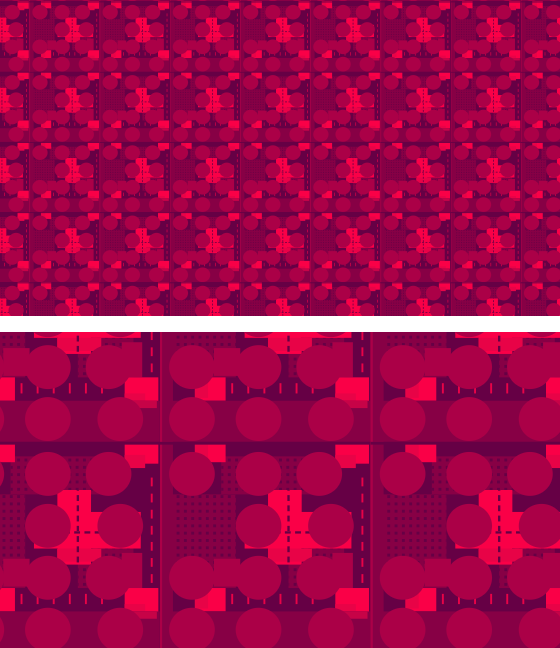
Top, the full canvas; bottom, a detail of the centre.
A WebGL 1 fragment shader for this pattern:

```glsl
precision highp float;

uniform vec2 u_resolution;

// Layout: one square tile measures TILE units, the canvas height VIEW units
const float TILE = 144.0;
const float VIEW = 648.0;
const vec2 TILE_OFFSET = vec2(60.0, 3.0);
const vec2 DISC_RADIUS = vec2(15.6, 15.0);
const float DISC_SHIFT = 4.0;
const float DOT_PITCH = 5.0;
const float TICK_PITCH = 11.0;
const float DASH_PITCH = 7.0;

// Inks
const vec3 PLUM = vec3(0.40, 0.0, 0.27);
const vec3 MAROON = vec3(0.53, 0.0, 0.27);
const vec3 CRIMSON = vec3(0.67, 0.0, 0.28);
const vec3 ROSE = vec3(0.78, 0.01, 0.28);
const vec3 SCARLET = vec3(0.91, 0.01, 0.28);
const vec3 RED = vec3(0.98, 0.0, 0.28);

float pixel; // pixel width in tile units

// Area of the pixel covered by an axis-aligned box
float box(vec2 p, vec2 lo, vec2 hi) {
  vec2 span = min(hi, p + 0.5 * pixel) - max(lo, p - 0.5 * pixel);
  vec2 cover = clamp(span / pixel, 0.0, 1.0);
  return cover.x * cover.y;
}

// Small boxes centred in repeating cells
float boxGrid(vec2 p, vec2 pitch, vec2 size) {
  return box(mod(p, pitch) - 0.5 * pitch, -0.5 * size, 0.5 * size);
}

float disc(vec2 p, vec2 center) {
  float dist = (length((p - center) / DISC_RADIUS) - 1.0) * DISC_RADIUS.y;
  return clamp(0.5 - dist / pixel, 0.0, 1.0);
}

// Staggered field of discs with one gap at the left
float discs(vec2 p) {
  float cover = 0.0;
  for (int row = 0; row < 4; row++) {
    float r = float(row);
    float stagger = mod(r, 2.0) * 2.0 - 1.0;
    for (int col = 0; col < 3; col++) {
      if (row == 1 && col == 0) continue;
      float c = float(col);
      float shift = col == 2 ? stagger * DISC_SHIFT : 0.0;
      vec2 center = vec2(22.0 + 45.5 * c + shift, 22.0 + 35.5 * r);
      cover = max(cover, disc(p, center));
    }
  }
  return cover;
}

void paint(inout vec3 color, vec3 ink, float cover) {
  color = mix(color, ink, cover);
}

vec3 tile(vec2 p) {
  vec3 color = PLUM;

  // Dotted panels
  float panels = box(p, vec2(6.0, 36.0), vec2(52.0, 100.0));
  panels = max(panels, box(p, vec2(42.0, 10.0), vec2(112.0, 36.0)));
  panels = max(panels, box(p, vec2(88.0, 72.0), vec2(126.0, 100.0)));
  paint(color, MAROON, panels);
  paint(color, PLUM, panels * boxGrid(p, vec2(DOT_PITCH), vec2(2.0)));
  paint(color, CRIMSON, box(p, vec2(37.0, 80.0), vec2(55.0, 99.0)));
  paint(color, CRIMSON, box(p, vec2(118.0, 76.0), vec2(132.0, 100.0)));

  // Corner blocks with a softer inner edge
  for (int i = 0; i < 2; i++) {
    float y = float(i) * 102.0 - 2.0;
    paint(color, RED, box(p, vec2(120.0, y), vec2(143.0, y + 17.0)));
    paint(color, SCARLET, box(p, vec2(120.0, y + 11.0), vec2(134.0, y + 20.0)));
    paint(color, RED, box(p, vec2(24.0, y), vec2(45.0, y + 16.0)));
    paint(color, SCARLET, box(p, vec2(24.0, y), vec2(33.0, y + 14.0)));
  }

  // Strips along the tile border
  paint(color, MAROON, box(p, vec2(0.0, 116.0), vec2(TILE)));
  paint(color, MAROON, box(p, vec2(0.0), vec2(9.0, TILE)));
  paint(color, CRIMSON, box(p, vec2(0.0), vec2(1.6, TILE)));
  paint(color, ROSE, box(p, vec2(120.0, 116.0), vec2(142.0, 121.0)));
  paint(color, PLUM, box(p, vec2(0.0), vec2(TILE, 2.0)));

  // Bright ticks in the dark gaps
  float ticks = boxGrid(p - vec2(0.0, 102.0), vec2(TICK_PITCH), vec2(1.3, 7.0));
  paint(color, SCARLET, ticks * box(p, vec2(48.0, 102.0), vec2(114.0, 113.0)));
  ticks = boxGrid(p - vec2(133.0, 0.0), vec2(TICK_PITCH), vec2(1.3, 6.0));
  paint(color, SCARLET, ticks * box(p, vec2(133.0, 22.0), vec2(144.0, 99.0)));

  // Central cross with dashed seams
  float cross = box(p, vec2(74.0, 33.0), vec2(97.0, 84.0));
  cross = max(cross, box(p, vec2(58.0, 48.0), vec2(131.0, 73.0)));
  paint(color, RED, cross);
  paint(color, SCARLET, box(p, vec2(74.0, 73.0), vec2(104.0, 82.0)));
  float seams = boxGrid(p, vec2(DASH_PITCH, TILE), vec2(4.0, 1.6));
  seams = boxGrid(p - vec2(0.0, 62.0 - 0.5 * TILE), vec2(DASH_PITCH, TILE), vec2(4.0, 1.6));
  seams = max(seams, boxGrid(p - vec2(88.0 - 0.5 * TILE, 0.0), vec2(TILE, DASH_PITCH), vec2(1.6, 4.0)));
  paint(color, PLUM, seams * cross);

  paint(color, CRIMSON, discs(p));
  return color;
}

void main() {
  pixel = VIEW / u_resolution.y;
  vec2 fromTop = vec2(gl_FragCoord.x, u_resolution.y - gl_FragCoord.y);
  gl_FragColor = vec4(tile(mod(fromTop * pixel - TILE_OFFSET, TILE)), 1.0);
}
```
